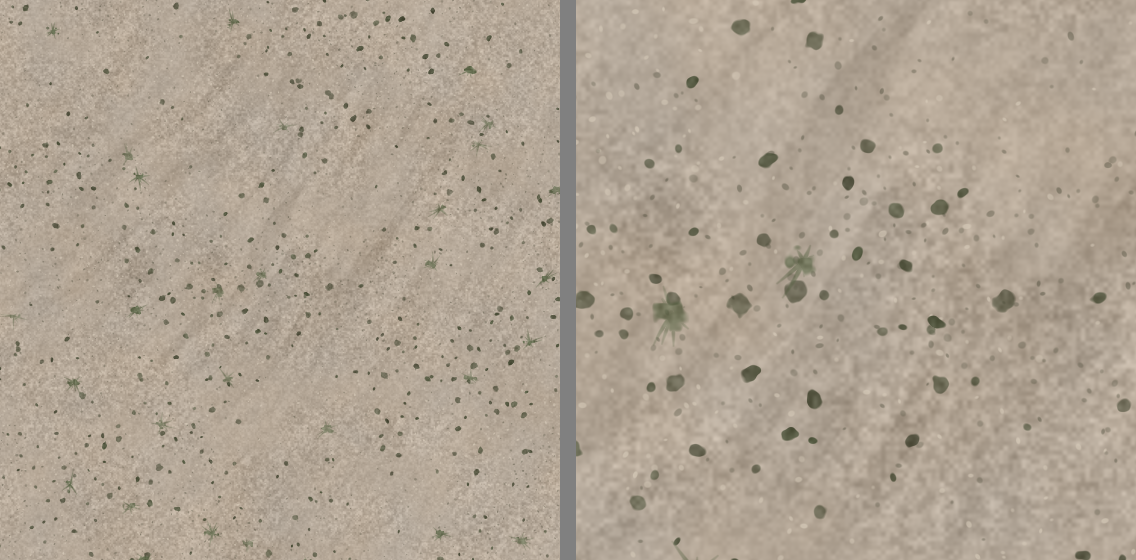
Left, the full canvas; right, a detail of the centre.
This texture is drawn by a Shadertoy shader. Its source:

```glsl
// Dry, pale earth seen from above: sandy grain with diagonal wind-swept streaks,
// scattered dark olive specks and pebbles, and small star-shaped grass tufts.
// Layered value noise makes the soil; jittered cells place specks and tufts.

#define EARTH vec3(0.712, 0.660, 0.598)
#define SPECK vec3(0.275, 0.275, 0.205)
#define GRASS vec3(0.320, 0.370, 0.245)
#define PEBBLE vec3(0.850, 0.805, 0.735)
#define STREAK_ANGLE 0.72
#define STREAK_DEPTH 0.085
#define GRAIN_DEPTH 0.155
#define SPECK_CELLS 34.0
#define GRIT_CELLS 95.0
#define TUFT_CELLS 7.0
#define TUFT_SHARE 0.6
#define TUFT_RADIUS 0.025

vec3 hash3(vec2 p) {
    vec3 q = fract(p.xyx * vec3(0.1031, 0.1030, 0.0973));
    q += dot(q, q.yxz + 33.33);
    return fract((q.xxy + q.yzz) * q.zyx);
}

float noise(vec2 p) {
    vec2 i = floor(p), f = fract(p);
    f = f * f * (3.0 - 2.0 * f);
    float low = mix(hash3(i).x, hash3(i + vec2(1, 0)).x, f.x);
    float high = mix(hash3(i + vec2(0, 1)).x, hash3(i + vec2(1, 1)).x, f.x);
    return mix(low, high, f.y);
}

float fbm(vec2 p) {
    float sum = 0.0, amp = 0.5;
    for (int i = 0; i < 5; i++) {
        sum += amp * noise(p);
        p = mat2(1.6, 1.2, -1.2, 1.6) * p + 17.3;
        amp *= 0.5;
    }
    return sum / 0.97;
}

vec2 rotate(vec2 p, float angle) {
    float c = cos(angle), s = sin(angle);
    return vec2(c * p.x + s * p.y, c * p.y - s * p.x);
}

// Coverage of ragged grains, one per chosen cell; radii in canvas units.
float grains(vec2 p, float cells, float share, vec2 radii, float seed, float px) {
    vec2 home = floor(p * cells);
    float ragged = 0.75 + 0.5 * noise(p * 260.0 + seed);
    float soft = 0.6 * px + 0.0004;
    float cover = 0.0;
    for (int k = 0; k < 9; k++) {
        vec2 cell = home + vec2(k % 3 - 1, k / 3 - 1);
        vec3 place = hash3(cell + seed);
        vec3 shape = hash3(cell + seed + 51.7);
        float density = share * mix(0.4, 1.6, smoothstep(0.25, 0.75, noise(cell / cells * 6.0 + seed)));
        if (place.z > density) continue;
        vec2 d = rotate(p - (cell + place.xy) / cells, shape.x * 6.283);
        d.y *= 1.0 + 0.6 * shape.y;
        float radius = mix(radii.x, radii.y, shape.z * shape.z) * ragged;
        float inside = 1.0 - smoothstep(-soft, soft, length(d) - radius);
        cover = max(cover, inside * mix(0.6, 1.0, shape.y));
    }
    return cover;
}

// Coverage of tufts: tapered blades fanning out of a ragged core.
float tufts(vec2 p, float px) {
    vec2 home = floor(p * TUFT_CELLS);
    float cover = 0.0;
    for (int k = 0; k < 9; k++) {
        vec2 cell = home + vec2(k % 3 - 1, k / 3 - 1);
        vec3 place = hash3(cell + 211.0);
        vec2 d = p - (cell + place.xy) / TUFT_CELLS;
        if (place.z > TUFT_SHARE || length(d) > TUFT_RADIUS * 1.3) continue;
        float strength = mix(0.5, 0.95, hash3(cell + 97.0).x);
        for (int b = 0; b < 13; b++) {
            vec3 blade = hash3(cell * 13.0 + float(b) * 7.1 + 301.0);
            vec2 q = rotate(d, blade.x * 6.283);
            float reach = TUFT_RADIUS * mix(0.25, 1.0, blade.y * blade.y);
            float t = clamp(q.x / reach, 0.0, 1.0);
            q.y += (blade.z - 0.5) * 0.3 * t * q.x;
            float width = mix(0.0016, 0.0003, t);
            float dist = length(q - vec2(t * reach, 0.0)) - width;
            float inside = 1.0 - smoothstep(-0.7 * px, 0.7 * px + 0.0004, dist);
            cover = max(cover, inside * strength * mix(1.0, 0.4, t));
        }
        float core = length(d * vec2(0.7, 1.1)) + 0.012 * (noise(p * 200.0) - 0.5);
        cover = max(cover, strength * (1.0 - smoothstep(0.003, 0.007, core)));
    }
    return cover;
}

void mainImage(out vec4 fragColor, in vec2 fragCoord) {
    float px = 1.0 / iResolution.y;
    vec2 p = fragCoord * px;

    // Soil: broad patches, swept streaks and fine grain
    float patches = fbm(p * 9.0 + 3.0) - 0.5;
    vec2 bent = p + 0.05 * vec2(noise(p * 5.0 + 9.0), noise(p * 5.0 + 31.0));
    vec2 swept = rotate(bent, STREAK_ANGLE - 0.4 * (0.5 - p.x));
    float streak = fbm(swept * vec2(13.0, 46.0) + 40.0) - 0.5;
    float middle = 1.0 - smoothstep(0.12, 0.5, length((p - vec2(0.48, 0.62)) * vec2(0.8, 1.0)));
    float furrow = smoothstep(0.58, 0.74, noise(swept * vec2(9.0, 38.0) + 70.0));
    float grain = 0.5 * noise(p * 180.0) + 0.5 * noise(p * 370.0 + 5.0) - 0.5;
    float rough = mix(0.7, 1.3, smoothstep(0.3, 0.7, noise(p * 13.0 + 60.0)));
    float shade = 0.05 * patches + STREAK_DEPTH * streak * mix(0.65, 1.0, middle);
    shade += GRAIN_DEPTH * grain * rough - 0.04 * furrow * middle;
    vec3 color = EARTH + shade;
    color += vec3(0.012, 0.001, -0.011) * (fbm(p * 14.0 + 80.0) - 0.5) * 2.0;

    // Scattered matter: pale pebbles, faint grit, dark specks, grass
    float pebbles = grains(p, GRIT_CELLS, 0.24, vec2(0.0011, 0.0025), 120.0, px);
    float grit = grains(p, GRIT_CELLS, 0.20, vec2(0.0010, 0.0024), 340.0, px);
    float specks = grains(p, SPECK_CELLS, 0.42, vec2(0.0026, 0.0066), 560.0, px);
    color = mix(color, PEBBLE, 0.65 * pebbles);
    color = mix(color, SPECK, 0.42 * grit);
    vec3 speckColor = mix(SPECK, GRASS, 0.6 * noise(p * 40.0)) + 0.18 * grain;
    color = mix(color, speckColor, 0.95 * specks);
    color = mix(color, GRASS + 0.25 * grain, tufts(p, px));
    fragColor = vec4(clamp(color, 0.0, 1.0), 1.0);
}
```
